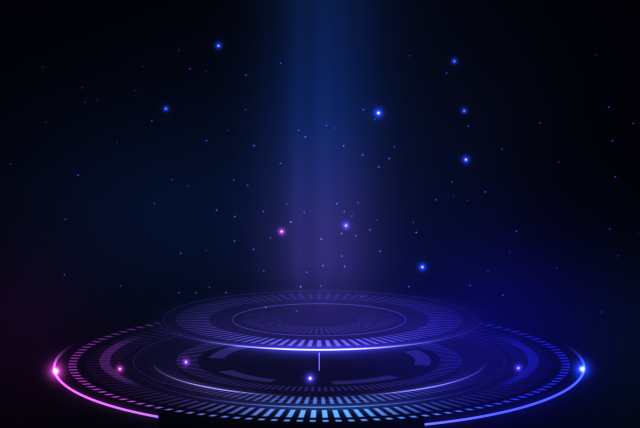
Give the GLSL for this background, as a WebGL 2 fragment shader.

```glsl
#version 300 es
precision highp float;
// A beam of light over a glowing ringed stage, with sparks in a dark blue space.

#define CENTER_X 0.748
#define BEAM_WIDTH 0.135
#define BEAM_TOP vec3(0.035, 0.115, 0.29)
#define BEAM_LOW vec3(0.17, 0.125, 0.31)
#define MAGENTA vec3(0.85, 0.22, 0.85)
#define VIOLET vec3(0.40, 0.36, 0.85)
#define BLUE vec3(0.12, 0.16, 1.0)
#define CYAN vec3(0.30, 0.75, 1.0)
#define SPECK_CELL 0.043

uniform vec2 u_resolution;
out vec4 fragColor;

const float TAU = 6.2832;
float px; // one pixel, in canvas heights

vec2 hash2(vec2 p) {
  vec3 h = fract(p.xyx * vec3(0.1031, 0.103, 0.0973));
  h += dot(h, h.yzx + 33.33);
  return fract((h.xx + h.yz) * h.zy);
}

float corner(vec2 cell, vec2 offset) { return dot(hash2(cell) * 2.0 - 1.0, offset); }

float gradientNoise(vec2 p) {
  vec2 i = floor(p), f = p - i, u = f * f * (3.0 - 2.0 * f), e = vec2(1, 0);
  return mix(mix(corner(i, f), corner(i + e, f - e), u.x),
             mix(corner(i + e.yx, f - e.yx), corner(i + 1.0, f - 1.0), u.x), u.y);
}

float fall(float a, float b, float x) { return 1.0 - smoothstep(a, b, x); }

float blob(vec2 p, float x, float y, float w, float h) {
  vec2 d = (p - vec2(x, y)) / vec2(w, h);
  return exp(-dot(d, d));
}

// Flattened disc: x, y, radius, and radius change per canvas unit
vec4 disc(vec2 p, float y, float flatness) {
  vec2 s = vec2(1.0, flatness), q = (p - vec2(CENTER_X, y)) / s;
  float r = max(length(q), 1e-4);
  return vec4(q, r, length(q / s) / r);
}

float ring(vec4 d, float radius, float w) {
  return fall(w - 0.75 * px, w + 0.75 * px, abs(d.z - radius) / d.w);
}

float halo(vec4 d, float radius, float w) { return exp(-abs(d.z - radius) / d.w / w); }

float band(vec4 d, float inner, float outer) {
  float aa = px * d.w;
  return smoothstep(inner - aa, inner + aa, d.z) * fall(outer - aa, outer + aa, d.z);
}

float ticks(vec4 d, float inner, float outer, float count) {
  float f = abs(fract(atan(d.y, d.x) / TAU * count) - 0.5);
  float aa = count * px / (TAU * d.z) * mix(1.0, 3.5, abs(d.x) / d.z);
  return band(d, inner, outer) * fall(0.24 - aa, 0.24 + aa, f);
}

vec3 backdrop(vec2 p) {
  vec3 c = vec3(0.008, 0.008, 0.026);
  c += vec3(0.008, 0.045, 0.125) * blob(p, 0.42, 0.5, 0.42, 0.32);
  c += vec3(0.015, 0.008, 0.25) * blob(p, 1.18, 0.22, 0.32, 0.24);
  c += vec3(0.01, 0.03, 0.09) * blob(p, 0.95, 0.6, 0.3, 0.5);
  c += vec3(0.06, 0.0, 0.055) * blob(p, 0.03, 0.22, 0.2, 0.2);
  c += vec3(0.0, 0.035, 0.04) * blob(p, 1.5, 0.18, 0.16, 0.25);
  return c * (1.0 + 0.25 * gradientNoise(p * 3.0));
}

vec3 beam(vec2 p) {
  float x = (p.x - CENTER_X - 0.01) / BEAM_WIDTH;
  float streaks = 1.0 + 0.18 * gradientNoise(p * vec2(32.0, 0.7));
  float fade = smoothstep(0.18, 0.4, p.y) * (1.0 - 0.2 * smoothstep(0.6, 1.0, p.y));
  return mix(BEAM_LOW, BEAM_TOP, smoothstep(0.42, 0.8, p.y)) * exp(-x * x) * streaks * fade;
}

// Scattered dust, denser towards the foot of the beam
vec3 specks(vec2 p) {
  vec2 cell = floor(p / SPECK_CELL), rnd = hash2(cell + 7.0);
  vec2 spot = (cell + 0.15 + 0.7 * hash2(cell + 31.0)) * SPECK_CELL;
  float density = 0.12 + 0.5 * blob(spot, CENTER_X, 0.4, 0.22, 0.24);
  density *= smoothstep(0.24, 0.3, spot.y) * fall(0.8, 0.95, spot.y);
  float d = length(p - spot) / 0.0021;
  return mix(BLUE, vec3(0.75, 0.72, 1.0), density) * exp(-d * d) * step(rnd.x, density) * (0.3 + 0.7 * rnd.y);
}

vec3 spark(vec2 p, vec4 s) { // position, halo radius, hue from blue to pink
  float d = length(p - s.xy) / s.z;
  vec3 tint = mix(vec3(0.12, 0.25, 1.0), vec3(0.95, 0.22, 0.65), s.w);
  return tint * (0.75 * exp(-d * d * 3.0) + 0.25 * exp(-d * 1.8)) + 0.9 * exp(-d * d * 28.0) * smoothstep(0.006, 0.018, s.z);
}

vec3 stage(vec2 p) {
  vec4 top = disc(p, 0.253, 0.185), mid = disc(p, 0.156, 0.21);
  vec4 base = disc(p, 0.146, 0.224), rim = disc(p, 0.141, 0.233);
  float x = p.x - CENTER_X, near = exp(-x * x * 14.0), below = smoothstep(0.37, 0.39, top.z);
  float front = 0.5 - 0.5 * base.y / base.z, frontTop = 0.5 - 0.5 * top.y / top.z;
  vec3 tint = mix(mix(MAGENTA, VIOLET, smoothstep(-0.6, -0.15, x)), BLUE, smoothstep(0.05, 0.5, x));
  vec3 lowTint = mix(tint, CYAN, 0.8 * blob(p, 0.82, 0.02, 0.28, 0.07));

  // Upper platform
  vec3 c = vec3(0.055, 0.035, 0.12) * fall(0.25, 0.45, top.z);
  c += tint * (0.3 * ring(top, 0.203, 0.0012) + 0.13 * ring(top, 0.365, 0.0008));
  c += tint * ticks(top, 0.258, 0.336, 90.0) * (0.1 + 0.65 * frontTop * near);
  c += VIOLET * 0.18 * ticks(top, 0.09, 0.18, 72.0) * frontTop;
  float edge = fall(-0.05, 0.0, top.y) * near * near;
  c += edge * (vec3(0.9, 0.9, 1) * ring(top, 0.38, 0.0018) + vec3(0.3, 0.28, 0.95) * halo(top, 0.38, 0.01));

  // Middle rings
  float gaps = smoothstep(-0.25, 0.0, sin(atan(mid.y, mid.x) * 5.0 + 0.8));
  float wings = smoothstep(0.8, 0.95, abs(mid.x) / mid.z);
  c += below * tint * (0.24 * band(mid, 0.225, 0.262) * gaps + 0.22 * band(mid, 0.49, 0.515) * wings
    + 0.25 * ticks(mid, 0.285, 0.335, 130.0) + 0.15 * ring(mid, 0.435, 0.001));
  float side = (abs(x) - 0.25) / 0.11;
  c += exp(-side * side) * fall(-0.1, 0.0, mid.y) * mix(tint, vec3(0.9), 0.4)
    * (0.75 * ring(mid, 0.39, 0.0014) + 0.25 * halo(mid, 0.39, 0.006));

  // Broad base
  c += vec3(0.035, 0.022, 0.085) * fall(0.4, 0.65, base.z);
  c += below * lowTint * (0.65 * front * near * ticks(base, 0.33, 0.4, 120.0)
    + (0.07 + 0.95 * front * near) * ticks(base, 0.465, 0.545, 120.0)
    + (0.25 + 0.7 * front) * ticks(base, 0.568, 0.588, 120.0)
    + front * near * (0.55 * ring(base, 0.435, 0.0012) + 0.4 * halo(base, 0.435, 0.009)));

  // Outer arcs and central needle
  float arc = fall(0.12, 0.2, p.y) * (fall(0.368, 0.375, p.x) + smoothstep(0.992, 0.998, p.x));
  c += arc * (mix(tint, vec3(0.65, 0.75, 1), 0.3) * ring(rim, 0.621, 0.003) + 0.25 * tint * halo(rim, 0.621, 0.01));
  return c + VIOLET * fall(0.0005, 0.0025, abs(x)) * fall(0.019, 0.023, abs(p.y - 0.155));
}

void main() {
  px = 1.0 / u_resolution.y;
  vec2 p = gl_FragCoord.xy / u_resolution * vec2(1.5, 1);
  vec3 color = backdrop(p) + beam(p) + specks(p) + stage(p);
  vec4 stars[9] = vec4[9](
    vec4(0.512, 0.893, 0.013, 0), vec4(0.389, 0.746, 0.011, 0), vec4(0.887, 0.736, 0.018, 0),
    vec4(1.065, 0.857, 0.011, 0), vec4(1.088, 0.741, 0.011, 0), vec4(1.092, 0.627, 0.015, 0),
    vec4(0.99, 0.376, 0.015, 0), vec4(0.811, 0.473, 0.013, 0.3), vec4(0.66, 0.459, 0.013, 0.8));
  vec4 lamps[6] = vec4[6](
    vec4(0.131, 0.133, 0.034, 0.8), vec4(1.364, 0.138, 0.032, 0), vec4(0.281, 0.138, 0.014, 0.9),
    vec4(0.436, 0.154, 0.014, 0.5), vec4(0.727, 0.116, 0.02, 0.2), vec4(1.215, 0.14, 0.014, 0.2));
  for (int i = 0; i < 9; i++) color += spark(p, stars[i]);
  for (int i = 0; i < 6; i++) color += spark(p, lamps[i]);
  fragColor = vec4(clamp(color, 0.0, 1.0), 1.0);
}
```
